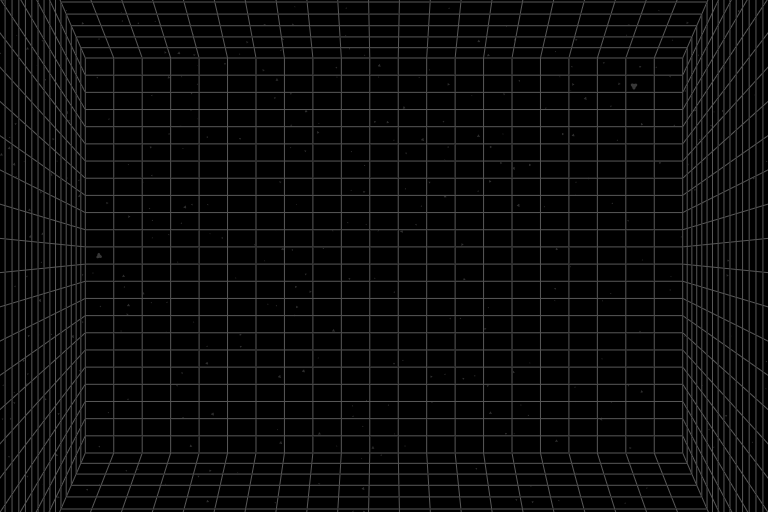
A Shadertoy shader for this background:

```glsl
// A dark room seen head on: a flat back wall with four flaring walls, all ruled
// with thin grey grid lines, under sparse dust. Each wall is a pair of repeating
// line families; dust is one jittered speck per hashed cell.

const float CANVAS_WIDTH = 768.0;            // layout units across the canvas
const vec2 CELLS = vec2(21.0, 23.0);         // columns and rows of the back wall
const vec2 WALL_HALF = vec2(298.7, 197.5);   // half size of the back wall
const float CORNER_SLOPE = 2.3;              // rise over run of the room corners
const float LINE_WIDTH = 1.0;
const vec3 LINE_COLOR = vec3(0.345);
const vec3 DUST_COLOR = vec3(0.22);

vec2 hash2(vec2 p) {
    vec3 q = fract(p.xyx * vec3(0.1031, 0.1030, 0.0973));
    q += dot(q, q.yzx + 33.33);
    return fract((q.xx + q.yz) * q.zy);
}

// Coverage of a thin line by a pixel, for a distance to the line centre
float lineCoverage(float dist, float pixel) {
    float overlap = 0.5 * (LINE_WIDTH + pixel) - dist;
    return clamp(overlap, 0.0, min(LINE_WIDTH, pixel)) / pixel;
}

// Distance to the nearest whole number, scaled by the local line spacing
float repeatDistance(float coord, float spacing) {
    return abs(fract(coord + 0.5) - 0.5) * spacing;
}

// Flat grid with a cell centred on the origin
float backGrid(vec2 p, float pixel) {
    vec2 cell = 2.0 * WALL_HALF / CELLS;
    float columns = lineCoverage(repeatDistance(p.x / cell.x + 0.5, cell.x), pixel);
    float rows = lineCoverage(repeatDistance(p.y / cell.y + 0.5, cell.y), pixel);
    return max(columns, rows);
}

// Flaring wall: across runs along its edge, away is the distance from the edge,
// flare is the growth of the half length per unit away
float flaredGrid(float across, float away, float halfLength, float cellCount,
                 float flare, float ringScale, float pixel) {
    // Rays fan outwards from the back edge
    float growth = 1.0 + flare * away / halfLength;
    float cell = 2.0 * halfLength / cellCount * growth;
    float slant = across * flare / (halfLength * growth);
    float rayDist = repeatDistance(across / cell + 0.5, cell * inversesqrt(1.0 + slant * slant));

    // Rings spread gently: away = ringScale * (first * n + spread * n * n)
    float first = 10.1;
    float spread = 0.22;
    float root = sqrt(first * first + 4.0 * spread * away / ringScale);
    float ring = (root - first) / (2.0 * spread);
    float ringDist = repeatDistance(ring, root * ringScale);

    return max(lineCoverage(rayDist, pixel), lineCoverage(ringDist, pixel));
}

// Selects the back wall, a side wall, or the ceiling and floor
float roomGrid(vec2 p, float pixel) {
    vec2 q = abs(p);
    vec2 away = q - WALL_HALF;
    if (max(away.x, away.y) <= 0.0) return backGrid(q, pixel);
    if (away.y > CORNER_SLOPE * away.x) {
        return flaredGrid(q.x, away.y, WALL_HALF.x, CELLS.x, 1.0 / CORNER_SLOPE, 1.0, pixel);
    }
    return flaredGrid(q.y, away.x, WALL_HALF.y, CELLS.y, CORNER_SLOPE, 1.0 / CORNER_SLOPE, pixel);
}

// Soft irregular speck
float speck(vec2 offset, float radius, float pixel) {
    float wobble = 1.0 + 0.25 * sin(3.0 * atan(offset.y, offset.x + 0.0001) + radius * 9.0);
    float soft = 0.5 * pixel + 0.2;
    return 1.0 - smoothstep(-soft, soft, length(offset) - radius * wobble);
}

// Scattered dust, slightly denser towards the upper left
float dust(vec2 p, float pixel) {
    float size = 14.0;
    vec2 id = floor(p / size);
    vec2 pick = hash2(id + 71.0);
    vec2 jitter = 0.2 + 0.6 * hash2(id + 213.0);
    float chance = clamp(0.18 + 0.00015 * (p.y - p.x), 0.08, 0.3);
    float radius = mix(0.4, 1.2, pick.y * pick.y);
    return step(pick.x, chance) * speck(p - (id + jitter) * size, radius, pixel);
}

void mainImage(out vec4 fragColor, in vec2 fragCoord) {
    float pixel = CANVAS_WIDTH / iResolution.x;
    vec2 p = (fragCoord - 0.5 * iResolution.xy) * pixel - vec2(0.0, 0.5);

    // Fine dust and two larger flecks
    float specks = 0.8 * dust(p, pixel);
    specks = max(specks, speck(p - vec2(250.0, 169.5), 2.8, pixel));
    specks = max(specks, speck(p - vec2(-285.0, -0.5), 2.4, pixel));

    vec3 color = max(LINE_COLOR * roomGrid(p, pixel), DUST_COLOR * specks);
    fragColor = vec4(color, 1.0);
}
```
